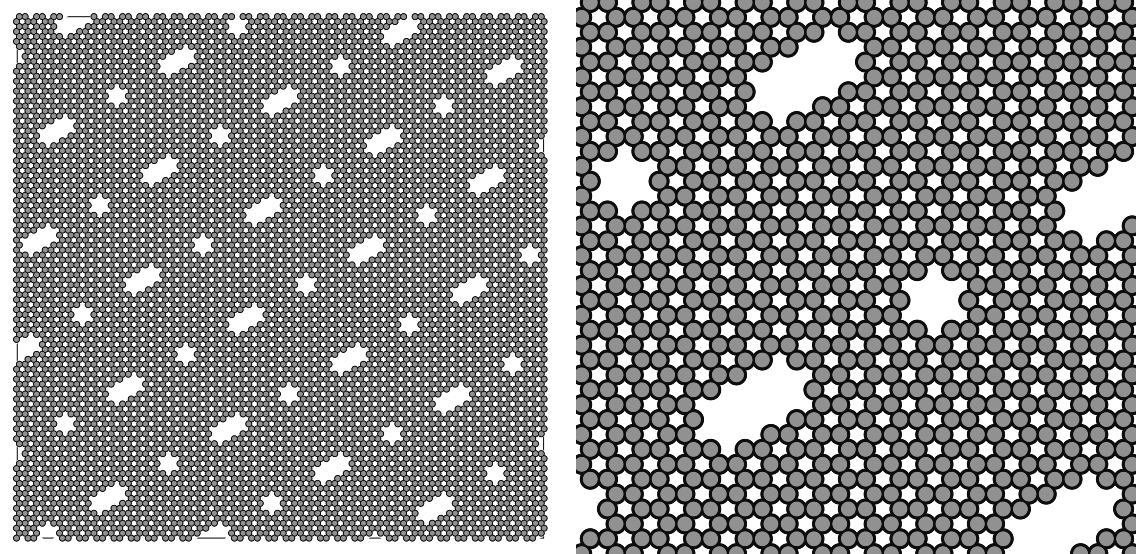
Left: the whole. Right: its middle third, enlarged.
Reproduce this pattern procedurally as a Shadertoy shader.

```glsl
const vec2 STEP = vec2(0.5, 0.8660254);    // half a disk spacing, one row
const vec2 CENTER = vec2(48.9, 48.23);
const vec2 ORIGIN = vec2(35.38, 53.87);    // one star-shaped gap

// Distance to the core of the nearest gap: a point or a short slanted segment
float gapDistance(vec2 p) {
    mat2 cell = mat2(vec2(36, -8) * STEP, vec2(-6, -22) * STEP);
    mat2 toCell = inverse(cell);
    vec2 star = p - cell * round(toCell * p);
    vec2 slot = p - vec2(21, 7) * STEP;
    slot -= cell * round(toCell * slot);
    vec2 arm = vec2(3, 1) * STEP;
    slot -= arm * clamp(dot(slot, arm) / dot(arm, arm), -1.0, 1.0);
    return min(length(star), length(slot));
}

// Every third site of the triangular grid is empty, leaving hexagonal rings
bool hasDisk(vec2 index) {
    vec2 site = index * STEP;
    vec2 extent = abs(site + ORIGIN - CENTER);
    bool inside = extent.x < 46.3 && extent.y < 45.7;
    bool ringHole = mod(index.x + 0.5, 3.0) < 1.0;
    return inside && !ringHole && gapDistance(site) > 1.15;
}

float nearestDisk(vec2 p) {
    float nearest = 10.0;
    float row = round(p.y / STEP.y);
    for (int j = -1; j <= 1; j++) {
        float y = row + float(j);
        float parity = mod(y, 2.0);
        float x = 2.0 * round(p.x - 0.5 * parity) + parity;
        for (int i = -1; i <= 1; i++) {
            vec2 index = vec2(x + 2.0 * float(i), y);
            if (hasDisk(index)) nearest = min(nearest, distance(p, index * STEP));
        }
    }
    return nearest;
}

void mainImage(out vec4 fragColor, in vec2 fragCoord) {
    float pixel = 97.65 / iResolution.x;
    vec2 canvas = fragCoord * pixel;
    vec2 p = canvas - ORIGIN;
    float soft = 0.5 * pixel;

    // Thin frame, seen only across gaps cut by the border
    vec2 edge = abs(canvas - CENTER) - vec2(45.9, 45.45);
    float frame = 1.0 - smoothstep(-soft, soft, abs(max(edge.x, edge.y)) - 0.09);
    frame *= 1.0 - smoothstep(-soft, soft, gapDistance(p) - 1.3);

    // Outlined disks
    float d = nearestDisk(p);
    float outline = 1.0 - smoothstep(-soft, soft, d - 0.615);
    float fill = 1.0 - smoothstep(-soft, soft, d - 0.43);
    float shade = mix(1.0, 0.05, max(outline, frame));
    shade = mix(shade, 0.57, fill);
    fragColor = vec4(vec3(shade), 1.0);
}
```
